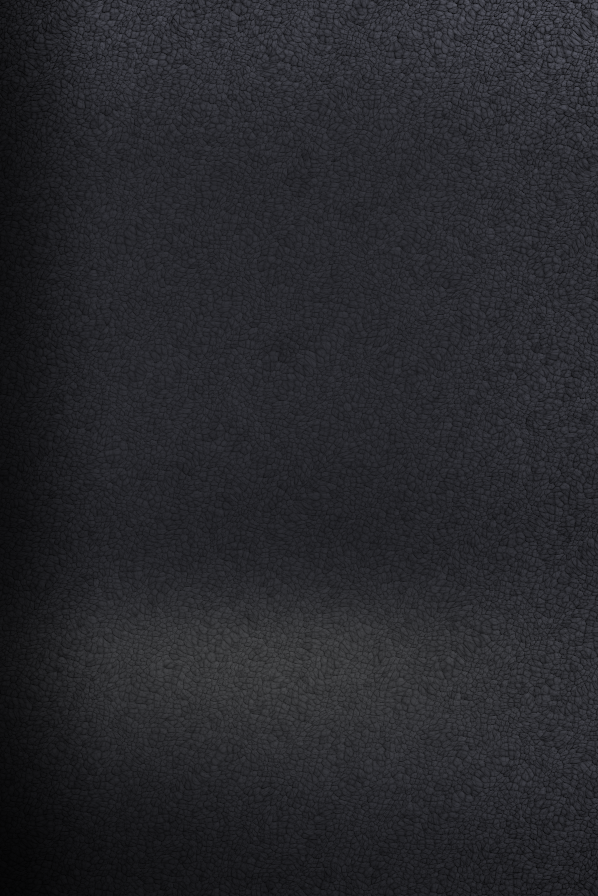
Give the GLSL for this texture, as a Shadertoy shader.

```glsl
// Dark, softly lit leather: fine pebbled grain cut by thin creases.
// Cellular noise, bent by layered sines, shapes the grain; broad gradients
// shade the sheet, with a neutral glow low down and a black left edge.

vec2 hash2(vec2 cell) {
    vec2 q = vec2(dot(cell, vec2(127.1, 311.7)), dot(cell, vec2(269.5, 183.3)));
    return fract(sin(q) * 43758.545);
}

// Height of the pebbled surface, roughly centred on zero.
float pebbles(vec2 p) {
    vec2 base = floor(p);
    vec2 nearestOffset = vec2(0.0);
    float nearest = 8.0, second = 8.0, tone = 0.0;
    for (int j = -1; j <= 1; j++) {
        for (int i = -1; i <= 1; i++) {
            vec2 cell = base + vec2(i, j);
            vec2 rnd = hash2(cell);
            vec2 offset = p - cell - 0.1 - 0.8 * rnd;
            float d = length(offset);
            if (d < nearest) {
                second = nearest;
                nearest = d;
                nearestOffset = offset;
                tone = fract(rnd.x * 17.0 + rnd.y * 31.0);
            } else {
                second = min(second, d);
            }
        }
    }
    float crease = smoothstep(0.0, 0.42, second - nearest);
    float litSide = dot(nearestOffset, vec2(0.25, 0.6));
    return crease - 0.62 + 0.6 * (tone - 0.5) + litSide;
}

// Slow, irregular waves used for bending and for patchy wear.
float waves(vec2 p) {
    return (sin(p.x + 1.7 * sin(p.y * 0.8))
          + 0.6 * sin(p.y * 1.9 + 1.3 * sin(p.x * 1.4))
          + 0.4 * sin(p.x * 3.1 - p.y * 2.6)) * 0.5;
}

// Large-scale light falling on the sheet.
vec3 sheetLight(vec2 uv) {
    vec3 light = vec3(0.158, 0.160, 0.180);
    light *= 1.0 + 0.30 * smoothstep(0.80, 1.0, uv.y);
    light *= 1.0 + 0.12 * smoothstep(0.55, 0.95, uv.x);
    light *= 1.0 - 0.13 * exp(-pow((uv.y - 0.41) / 0.09, 2.0));

    // Glow band, sharper above than below
    float rise = uv.y - 0.265;
    float height = rise > 0.0 ? 0.065 : 0.11;
    float glow = exp(-pow(rise / height, 2.0) - pow((uv.x - 0.45) / 0.42, 2.0));
    light = mix(light, vec3(0.242, 0.244, 0.248), 0.85 * glow);

    // Dark left edge, lower corner and foot
    light *= mix(0.36, 1.0, smoothstep(-0.03, 0.20, uv.x));
    light *= mix(0.50, 1.0, smoothstep(0.0, 0.38, length(uv * vec2(0.55, 1.2))));
    light *= mix(0.72, 1.0, smoothstep(0.0, 0.17, uv.y));
    return light;
}

void mainImage(out vec4 fragColor, in vec2 fragCoord) {
    vec2 uv = fragCoord / iResolution.xy;
    vec2 p = fragCoord / iResolution.y;

    // Bent, slightly slanted grain in two sizes
    vec2 bend = vec2(waves(p * 45.0), waves(p.yx * 52.0 + 9.0));
    vec2 grainPos = mat2(0.94, 0.22, -0.26, 1.08) * p * 145.0 + bend * 0.9;
    float grain = 0.72 * pebbles(grainPos) + 0.42 * pebbles(grainPos * 1.63 + 37.0);

    // Sparse long wrinkles follow the bent contours
    float contour = abs(waves(p * 34.0 + bend * 0.5));
    float wrinkle = 1.0 - smoothstep(0.0, 0.13, contour);
    float patches = waves(p * 13.0 + 4.0);
    grain -= 0.28 * wrinkle * smoothstep(0.0, 0.8, patches);

    // Relief is strongest near the top and both sides
    float relief = 0.31
        + 0.20 * smoothstep(0.78, 1.0, uv.y)
        + 0.15 * smoothstep(0.6, 1.0, uv.x)
        + 0.12 * smoothstep(0.22, 0.05, uv.x)
        + 0.10 * smoothstep(0.22, 0.0, uv.y);

    vec3 color = sheetLight(uv) * (1.0 + 0.025 * patches);
    color *= max(0.15, 1.0 + relief * grain);
    fragColor = vec4(color, 1.0);
}
```
